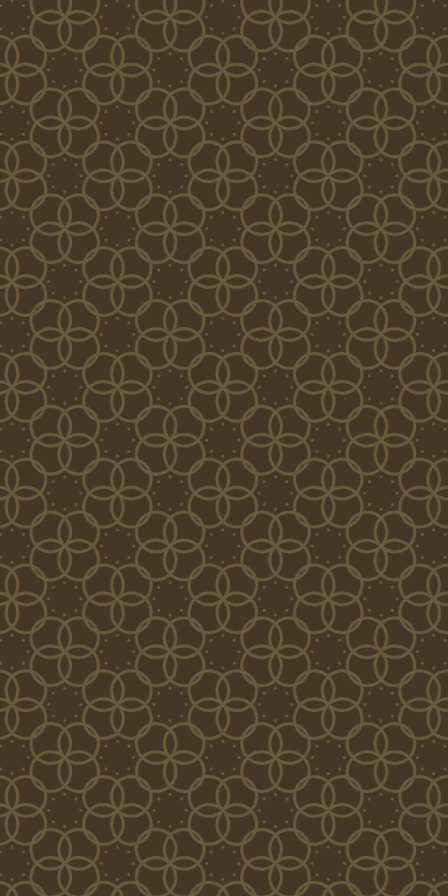
Reproduce this pattern procedurally as a Shadertoy shader.

```glsl
// Clover lattice: flowers of four rings that meet at the centre, set on a
// staggered grid, with a circle of eight dots in each gap between them.
// Space is folded into repeating cells and drawn with distance functions.

const float PI = 3.14159265;

// Offset from the nearest point of a unit grid
vec2 toNearest(vec2 p) {
    return p - round(p);
}

float ringDistance(vec2 p, vec2 center, float radius) {
    return abs(length(p - center) - radius);
}

// Four rings through the origin; their overlaps form the petals
float cloverDistance(vec2 p, float offset) {
    float radius = offset * sqrt(2.0);
    vec2 q = abs(p);
    float d = ringDistance(q, vec2(offset), radius);
    d = min(d, ringDistance(q, vec2(-offset, offset), radius));
    return min(d, ringDistance(q, vec2(offset, -offset), radius));
}

// Evenly spaced dots on a circle, folded into one angular sector
float dotCircleDistance(vec2 p, float count, float orbit, float dotRadius) {
    float sector = 2.0 * PI / count;
    float angle = atan(p.y, p.x + 1e-6);
    angle -= sector * round(angle / sector);
    vec2 q = length(p) * vec2(cos(angle), sin(angle));
    return length(q - vec2(orbit, 0.0)) - dotRadius;
}

// Smooth coverage of a shape whose inside is negative
float coverage(float d, float softness) {
    return 1.0 - smoothstep(-softness, softness, d);
}

void mainImage(out vec4 fragColor, in vec2 fragCoord) {
    const vec2 cellSize = vec2(0.2353, 0.2361);
    const vec2 flowerAnchor = vec2(0.4974, 1.1354);
    const float lobeOffset = 0.1325;
    const float lineWidth = 0.029;
    const vec3 ground = vec3(0.265, 0.217, 0.150);
    const vec3 ink = vec3(0.415, 0.350, 0.230);

    vec2 p = (fragCoord / iResolution.x - flowerAnchor) / cellSize;
    float softness = 0.8 / (iResolution.x * cellSize.x);

    // Flowers at the cell corners and centres
    float flowers = min(cloverDistance(toNearest(p), lobeOffset),
                        cloverDistance(toNearest(p - 0.5), lobeOffset));
    flowers -= 0.5 * lineWidth;

    // Dots in the gaps halfway along the cell edges
    vec2 gapA = toNearest(p - vec2(0.5, 0.0));
    vec2 gapB = toNearest(p - vec2(0.0, 0.5));
    vec2 gap = dot(gapA, gapA) < dot(gapB, gapB) ? gapA : gapB;
    float dots = dotCircleDistance(gap, 8.0, 0.153, 0.014);

    float mask = coverage(min(flowers, dots), softness);
    fragColor = vec4(mix(ground, ink, mask), 1.0);
}
```
